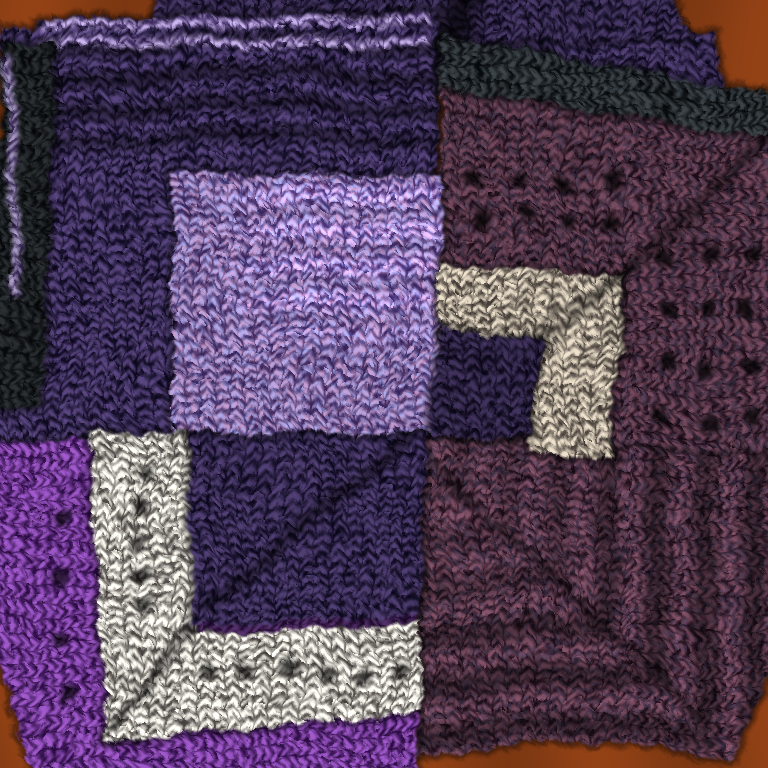
Reproduce this texture procedurally as a WebGL 1 fragment shader.

```glsl
precision highp float;
// Knitted patchwork on a wooden table: plum, navy, violet and cream squares.
// Soft quadrilaterals are layered with contact shadows; V stitches, ridges
// and cellular fibres supply the woollen surface.
uniform vec2 u_resolution;

vec2 hash2(vec2 p) {
  return fract(sin(p * mat2(127.1, 311.7, 269.5, 183.3)) * 4375.8);
}

// Distance to the nearest cell centre (x) and its random tone (y).
vec2 cellular(vec2 p) {
  vec2 best = vec2(9., 0.);
  for (int j = -1; j <= 1; j++) {
    for (int i = -1; i <= 1; i++) {
      vec2 id = floor(p) + vec2(float(i), float(j));
      float d = length(id + hash2(id) - p);
      if (d < best.x) best = vec2(d, hash2(id + 17.).x);
    }
  }
  return best;
}

float edge(vec2 p, vec2 a, vec2 b) {
  vec2 e = normalize(b - a);
  return e.x * (p.y - a.y) - e.y * (p.x - a.x);
}

// Signed distance, positive inside; corners run anticlockwise.
float quad(vec2 p, vec4 a, vec4 b) {
  return min(min(edge(p, a.xy, a.zw), edge(p, a.zw, b.xy)),
             min(edge(p, b.xy, b.zw), edge(p, b.zw, a.xy)));
}

float seam(vec2 p, vec4 ends, float width) {
  vec2 q = p - ends.xy, ab = ends.zw - ends.xy;
  float t = clamp(dot(q, ab) / dot(ab, ab), 0., 1.);
  return 1. - smoothstep(0., width, length(q - ab * t));
}

float ridge(float x, float spacing) {
  return .5 + .5 * cos(6.283 * x / spacing);
}

// Bright V stitches stacked in columns.
float stitch(vec2 p) {
  float arm = abs(fract(p.x * 52.) - .5);
  return ridge(p.y * 75. - arm * 1.2, 1.) * smoothstep(0., .12, arm);
}

// Rows of eyelets inside a box given by its low and high corners.
float eyelets(vec2 p, vec4 box, vec2 pitch) {
  vec2 q = (fract((p - box.xy) / pitch) - .5) * pitch;
  vec2 inside = step(box.xy, p) * step(p, box.zw);
  return inside.x * inside.y * (1. - smoothstep(.003, .018, length(q)));
}

vec3 yarn(vec2 fibre, float knit, vec3 dark, vec3 light) {
  float tone = .45 * fibre.y + .35 * knit + .35 * (1. - fibre.x);
  return mix(dark, light, smoothstep(.15, .95, tone));
}

vec3 lay(vec3 under, vec3 over, float d) {
  under *= 1. - .45 * smoothstep(-.012, 0., d);
  return mix(under, over, smoothstep(-.003, .003, d));
}

void main() {
  vec2 uv = gl_FragCoord.xy / u_resolution;
  vec2 p = uv + .003 * sin(uv.yx * 43.) + .0018 * sin(uv.yx * 181.);
  vec2 w = p + .006 * sin(p.yx * 27. + 2. * sin(p * 17.));
  vec2 fibre = cellular(mat2(.8, .6, -.6, .8) * w * vec2(80., 135.));
  fibre = mix(fibre, cellular(w * vec2(210., 150.)), .35);
  float upright = stitch(w + .004 * fibre.y), sideways = stitch(w.yx + .004 * fibre.y);
  p += .006 * (fibre.y - .5);

  // Yarns
  vec3 navy = yarn(fibre, upright, vec3(.04, .025, .1), vec3(.32, .25, .46));
  vec3 slate = yarn(fibre, sideways, vec3(.02, .03, .04), vec3(.24, .27, .29));
  vec3 lilac = yarn(fibre, upright, vec3(.23, .15, .37), vec3(.82, .74, .95));
  vec3 cream = yarn(fibre, upright, vec3(.27, .25, .24), vec3(1.05, 1.04, 1.));
  vec3 violet = yarn(fibre, sideways, vec3(.16, .04, .25), vec3(.63, .35, .8));
  vec3 plum = yarn(fibre, mix(upright, sideways, step(.82, p.x)), vec3(.09, .04, .08), vec3(.46, .29, .37));
  plum = mix(plum, vec3(.23, .21, .31), .4 * step(.68, fract(fibre.y * 7.3)));

  // Table grain and folded knitting behind
  float grain = sin(uv.x * 26. + sin(uv.y * 9.));
  vec3 col = vec3(.56, .25, .08) * (.95 + .08 * grain);
  col = lay(col, navy, quad(p, vec4(0., .9, .95, .86), vec4(.93, .96, 0., .965)));
  col = lay(col, navy * .9, quad(p, vec4(.2, .94, .9, .95), vec4(.86, 1.02, .2, 1.02)));
  col *= 1. - .7 * seam(p, vec4(.585, .94, .6, 1.), .04);

  // Navy upper left: ridges, pale hem, dark side border
  float bands = ridge(p.y + .008 * sin(p.x * 14.), .041) * smoothstep(.77, .83, p.y);
  float hem = max(seam(p, vec4(.06, .968, .555, .974), .012), seam(p, vec4(.06, .946, .555, .944), .011));
  vec3 hemmed = mix(navy * (1.1 - .5 * bands), lilac * 1.1, hem * .85);
  col = lay(col, hemmed, quad(p, vec4(-.02, .42, .575, .42), vec4(.568, .985, .045, .975)));
  col = lay(col, slate * .7, quad(p, vec4(-.02, .465, .055, .475), vec4(.072, .945, .005, .945)));
  col = mix(col, lilac, .8 * seam(p, vec4(.022, .62, .012, .925), .012));

  // Plum upper right under a slate border
  float holes = eyelets(w, vec4(.59, .69, .83, .79), vec2(.06, .05))
              + eyelets(w, vec4(.84, .42, 1., .7), vec2(.055, .07));
  vec3 upper = plum * (1. - .75 * holes) * (1. - .4 * seam(p, vec4(.81, .64, 1., .82), .018));
  col = lay(col, upper, quad(p, vec4(.57, .37, 1.03, .35), vec4(1.03, .83, .575, .9)));
  col = lay(col, slate, quad(p, vec4(.575, .886, 1.03, .815), vec4(1.03, .872, .575, .955)));

  // Plum lower right: mitred ridges from the inner corner
  float bow = sin((p.x - .54) * 7.5);
  float mitre = max(p.x - .545, .41 - p.y + .022 * bow);
  float relief = ridge(mitre + .01, .064) * mix(.25, .5, smoothstep(.12, .3, mitre));
  vec3 lower = plum * (1.15 - relief) * (1. - .35 * seam(p, vec4(.57, .39, .91, .07), .014));
  float rim = quad(p, vec4(.545, 0., .955, 0.), vec4(1.1, .4, .545, .43));
  col = lay(col, lower, min(rim, p.y - .01 - .025 * bow));

  // Violet lower left, cream mitred corner, navy centre
  violet *= 1. - .7 * eyelets(w, vec4(.05, .05, .11, .37), vec2(.06, .08));
  col = lay(col, violet, quad(p, vec4(.05, -.02, .545, -.02), vec4(.545, .43, -.1, .425)));
  float gaps = eyelets(w, vec4(.16, .19, .21, .4), vec2(.05, .043))
             + eyelets(w, vec4(.25, .1, .54, .15), vec2(.048, .05));
  vec3 corner = cream * (1. - .65 * gaps) * (1. - .4 * seam(p, vec4(.15, .06, .25, .18), .014));
  col = lay(col, corner, quad(p, vec4(.14, .035, .27, .06), vec4(.243, .437, .115, .437)));
  col = lay(col, corner, quad(p, vec4(.14, .035, .548, .072), vec4(.548, .188, .235, .173)));
  float fold = .4 * seam(p, vec4(.27, .21, .53, .43), .018);
  col = lay(col, navy * (1. - fold), quad(p, vec4(.253, .185, .546, .198), vec4(.555, .445, .244, .445)));

  // Lilac square, cream frame and small navy square
  float rows = ridge(p.y - .7, .046) * smoothstep(.52, .63, p.y) * smoothstep(.25, .4, p.x);
  vec3 sheen = mix(vec3(.9, .98, 1.06), vec3(1.06, .92, .94), fract(fibre.y * 5.1));
  col = lay(col, lilac * sheen * (.92 + .25 * rows), quad(p, vec4(.225, .437, .565, .437), vec4(.577, .77, .225, .775)));
  vec3 frame = cream * vec3(.9, .86, .81) * (1. - .4 * seam(p, vec4(.71, .56, .81, .64), .012));
  col = lay(col, frame, quad(p, vec4(.572, .56, .81, .54), vec4(.812, .641, .572, .656)));
  col = lay(col, frame, quad(p, vec4(.687, .41, .792, .404), vec4(.812, .64, .71, .58)));
  col = lay(col, navy * .8, quad(p, vec4(.56, .432, .69, .43), vec4(.705, .555, .573, .575)));
  gl_FragColor = vec4(col, 1.);
}
```
